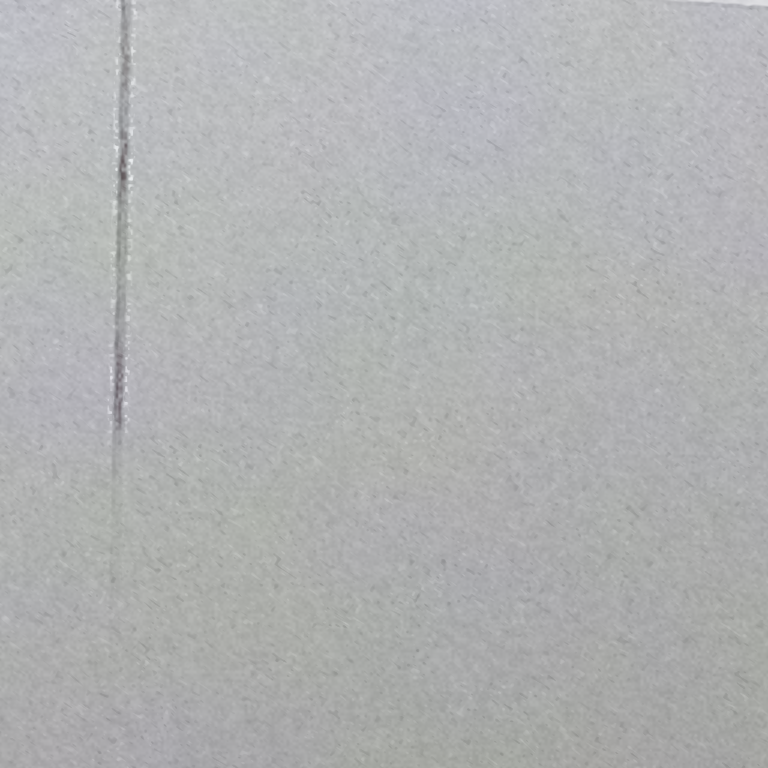
A WebGL 2 fragment shader for this texture:

```glsl
#version 300 es
precision highp float;

uniform vec2 u_resolution;
out vec4 fragColor;

float hash(vec2 cell) {
    uvec2 q = uvec2(ivec2(cell)) * uvec2(1597u, 3813u);
    uint n = (q.x ^ (q.y << 8)) * 747796u + 2891u;
    n = (n ^ (n >> 15)) * 277803u;
    n = (n ^ (n >> 13)) * 668265u;
    return float((n ^ (n >> 16)) & 65535u) / 65535.0;
}

float noise(vec2 p) {
    vec2 i = floor(p), f = fract(p);
    f = f * f * (3.0 - 2.0 * f);
    return mix(mix(hash(i), hash(i + vec2(1, 0)), f.x),
               mix(hash(i + vec2(0, 1)), hash(i + vec2(1, 1)), f.x), f.y);
}

// Soft bump between two heights
float span(float y, float low, float high, float soft) {
    return smoothstep(low - soft, low + soft, y) * (1.0 - smoothstep(high - soft, high + soft, y));
}

// Short flecks falling to the right, over fine grain, with sparse dark and pale specks
float grain(vec2 uv) {
    vec2 bent = uv + 0.006 * vec2(noise(uv * 34.0), noise(uv * 34.0 + 60.0));
    vec2 slanted = vec2(dot(bent, vec2(0.82, -0.57)), dot(bent, vec2(0.57, 0.82)));
    float flecks = noise(slanted * vec2(115.0, 215.0) + 300.0) - 0.5;
    float fine = noise(uv * 256.0 + 41.0) - 0.5;
    float clumps = noise(uv * 62.0 + 17.0) - 0.5;
    float specks = noise(slanted * vec2(125.0, 220.0) + 700.0);
    float patches = mix(0.4, 1.3, noise(uv * 22.0 + 90.0));
    float dark = smoothstep(0.76, 0.98, specks) * patches;
    float pale = smoothstep(0.24, 0.02, specks) * patches;
    return 0.036 * flecks + 0.042 * fine + 0.012 * clumps - 0.055 * dark + 0.040 * pale;
}

// Faint lavender, green and warm blotches
vec3 tint(vec2 uv) {
    float violet = noise(uv * 6.0 + 3.0) + 0.5 * noise(uv * 15.0 + 8.0) - 0.75;
    float warm = noise(uv * 5.0 + 29.0) + 0.5 * noise(uv * 13.0 + 51.0) - 0.75;
    return violet * vec3(0.006, -0.008, 0.022) + warm * vec3(0.009, 0.004, -0.012);
}

// Vertical seam that fades out downwards, with dark stains and a pale fringe
vec3 addSeam(vec3 color, vec2 uv) {
    float wobble = 0.002 * (noise(vec2(uv.y * 60.0, 5.0)) - 0.5);
    float x = uv.x - mix(0.145, 0.165, uv.y) - wobble;
    float strength = mix(0.30, 1.0, smoothstep(0.40, 0.47, uv.y)) * smoothstep(0.02, 0.4, uv.y);
    float speckle = noise(uv * vec2(250.0, 190.0) + 73.0);

    float core = 1.0 - smoothstep(0.004, 0.010, abs(x));
    color -= core * strength * (0.04 + 0.09 * speckle);

    float edge = 1.0 - smoothstep(0.001, 0.004, abs(x + 0.004));
    color -= edge * strength * 0.10 * noise(vec2(uv.y * 70.0, 9.0));

    float stain = span(uv.y, 0.75, 0.82, 0.025) + 0.7 * span(uv.y, 0.45, 0.54, 0.025)
                + 0.3 * span(uv.y, 0.87, 0.96, 0.03);
    float streak = 1.0 - smoothstep(0.002, 0.006, abs(x));
    color -= stain * streak * (0.02 + 0.28 * speckle) * vec3(0.82, 1.0, 0.97);

    float fringe = 1.0 - smoothstep(0.001, 0.006, abs(abs(x) - 0.010));
    float sparkle = smoothstep(0.45, 0.9, noise(uv * vec2(256.0, 240.0) + 11.0));
    return color + fringe * sparkle * strength * (0.10 + 0.08 * stain);
}

// Thin, broken bright sliver in the top right corner
vec3 addSliver(vec3 color, vec2 uv) {
    float d = uv.y - 0.999 + 0.065 * (uv.x - 0.87) + 0.002 * (noise(vec2(uv.x * 110.0, 2.0)) - 0.5);
    float reach = smoothstep(0.84, 0.93, uv.x);
    float shade = 1.0 - smoothstep(0.001, 0.004, abs(d + 0.002));
    color -= 0.09 * shade * reach * noise(uv * 140.0);
    float bright = smoothstep(-0.001, 0.003, d) * reach;
    return mix(color, vec3(0.90, 0.90, 0.91), bright * mix(0.4, 1.0, noise(uv * 90.0 + 7.0)));
}

void main() {
    vec2 uv = gl_FragCoord.xy / u_resolution;

    // Light falls off from the upper left to the lower right
    float light = clamp(0.88 * uv.y + 0.20 * (1.0 - uv.x), 0.0, 1.0);
    vec3 color = mix(vec3(0.641, 0.643, 0.639), vec3(0.741, 0.750, 0.760), light);

    color += tint(uv) + grain(uv);
    color = addSeam(color, uv);
    color = addSliver(color, uv);
    fragColor = vec4(clamp(color, 0.0, 1.0), 1.0);
}
```
